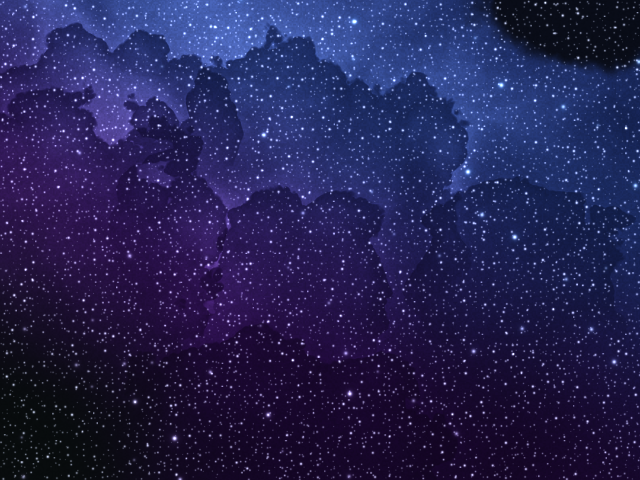
Write a Shadertoy shader that draws this texture.

```glsl
// Starry nebula: billowing violet and blue clouds under a dense field of stars.

vec2 hash22(vec2 p) {
    vec3 q = fract(p.xyx * vec3(0.1031, 0.1030, 0.0973));
    q += dot(q, q.yzx + 33.33);
    return fract((q.xx + q.yz) * q.zy);
}

float noise(vec2 p) {
    vec2 i = floor(p), f = fract(p);
    f = f * f * (3.0 - 2.0 * f);
    float low = mix(hash22(i).x, hash22(i + vec2(1, 0)).x, f.x);
    float high = mix(hash22(i + vec2(0, 1)).x, hash22(i + vec2(1, 1)).x, f.x);
    return mix(low, high, f.y);
}

float fbm(vec2 p) {
    float sum = 0.0, amp = 0.5;
    for (int i = 0; i < 6; i++) {
        sum += amp * noise(p);
        p = mat2(1.6, 1.2, -1.2, 1.6) * p + 7.3;
        amp *= 0.5;
    }
    return sum;
}

// Rounded lobes separated by sharp creases
float puffs(vec2 p) {
    float sum = 0.0, amp = 0.5;
    for (int i = 0; i < 5; i++) {
        sum += amp * abs(2.0 * noise(p) - 1.0);
        p = mat2(1.6, 1.2, -1.2, 1.6) * p + 3.7;
        amp *= 0.52;
    }
    return sum;
}

float plume(vec2 p, vec2 centre, vec2 size) {
    vec2 q = (p - centre) / size;
    return exp(-dot(q, q));
}

// Cloud banks: centre and radii
const vec4 banks[6] = vec4[6](
    vec4(0.25, 0.74, 0.24, 0.18), vec4(0.62, 0.55, 0.36, 0.33),
    vec4(0.08, 0.42, 0.36, 0.35), vec4(0.62, 0.38, 0.19, 0.23),
    vec4(1.08, 0.38, 0.20, 0.20), vec4(0.55, 0.08, 0.36, 0.26));

float cloudLight(vec2 p, vec2 warp) {
    float haze = fbm(p * 4.0 + warp * 6.0);
    float light = 0.75 - 0.45 * smoothstep(0.1, 1.0, distance(p, vec2(0.36, 0.92)));
    light += 0.40 * plume(p + warp * 0.4, vec2(0.45, 0.46), vec2(0.07, 0.15));
    light += 0.45 * plume(p + warp * 0.3, vec2(0.95, 0.59), vec2(0.04, 0.12));
    light += 0.20 * plume(p, vec2(1.0, 0.8), vec2(0.3, 0.2));
    light *= 0.35 + 1.3 * haze;

    // Each bank is dark behind its upper edge and lit in front of it
    for (int i = 0; i < 6; i++) {
        vec4 bank = banks[i];
        vec2 q = (p + warp * 0.6 - bank.xy) / bank.zw;
        float depth = 1.0 - length(q) + 0.65 * (puffs(p * 6.5 + float(i) * 7.1) - 0.3);
        float inside = smoothstep(-0.01, 0.03, depth);
        float upper = smoothstep(-0.5, 0.3, q.y + 0.2 * q.x);
        light *= 1.0 - 0.62 * inside * upper * exp(-2.2 * max(depth, 0.0));
        light += 0.13 * (1.0 - inside) * upper * exp(9.0 * min(depth, 0.0)) * haze;
    }
    return light;
}

// One jittered star per grid cell; returns core and halo
vec2 stars(vec2 p, float rows, float radius, float share) {
    vec2 cell = floor(p * rows);
    vec2 centre = (cell + 0.15 + 0.7 * hash22(cell + rows)) / rows;
    vec2 rnd = hash22(cell + rows * 3.0 + 19.0);
    float d = distance(p, centre) / (radius * (0.75 + 0.5 * rnd.y));
    float power = step(rnd.x, share) * (0.25 + 0.75 * rnd.y * rnd.y);
    return power * vec2(exp(-d * d), exp(-d * 0.9));
}

void mainImage(out vec4 fragColor, in vec2 fragCoord) {
    vec2 p = fragCoord / iResolution.y;
    vec2 warp = 0.3 * (vec2(fbm(p * 3.0), fbm(p * 3.0 + 41.0)) - 0.5);

    // Violet at lower left, blue at upper right
    float blueness = smoothstep(0.5, 1.1, dot(p + warp * 0.4, vec2(0.45, 0.9)));
    vec3 tint = mix(vec3(0.165, 0.045, 0.31), vec3(0.095, 0.165, 0.41), blueness);
    tint *= mix(0.65, 1.0, smoothstep(0.0, 0.6, p.y));

    float light = cloudLight(p, warp);
    vec3 col = tint * (0.55 + 0.85 * light);
    col += light * light * vec3(0.17, 0.18, 0.17) * smoothstep(0.1, 0.7, p.y);

    // Empty dark corners
    float lowerLeft = 1.0 - smoothstep(0.08, 0.62, length(p * vec2(1.1, 0.9) + warp * 0.5));
    col = mix(col, vec3(0.03, 0.045, 0.05), lowerLeft);
    vec2 gap = (p + warp * 0.5 - vec2(1.25, 1.02)) / vec2(0.27, 0.15);
    float upperRight = smoothstep(-0.1, 0.2, 1.0 - length(gap) + 0.5 * (puffs(p * 6.0) - 0.3));
    col = mix(col, vec3(0.03, 0.04, 0.075), 0.95 * upperRight);

    // Fine grain
    col *= 0.92 + 0.16 * noise(p * 330.0);

    // Star dust, mid-sized stars and a few glowing ones
    float dust = stars(p, 83.0, 0.0016, 0.6).x * 0.65;
    float midStars = stars(p + 5.3, 47.0, 0.0021, 0.65).x;
    vec2 beacons = stars(p + 2.7, 11.0, 0.0033, 0.3);
    vec3 glow = mix(vec3(0.6, 0.5, 0.9), vec3(0.25, 0.65, 0.95), blueness);
    col += vec3(0.85, 0.88, 1.0) * (dust + midStars + beacons.x) + glow * beacons.y * 0.5;

    fragColor = vec4(min(col, 1.0), 1.0);
}
```
